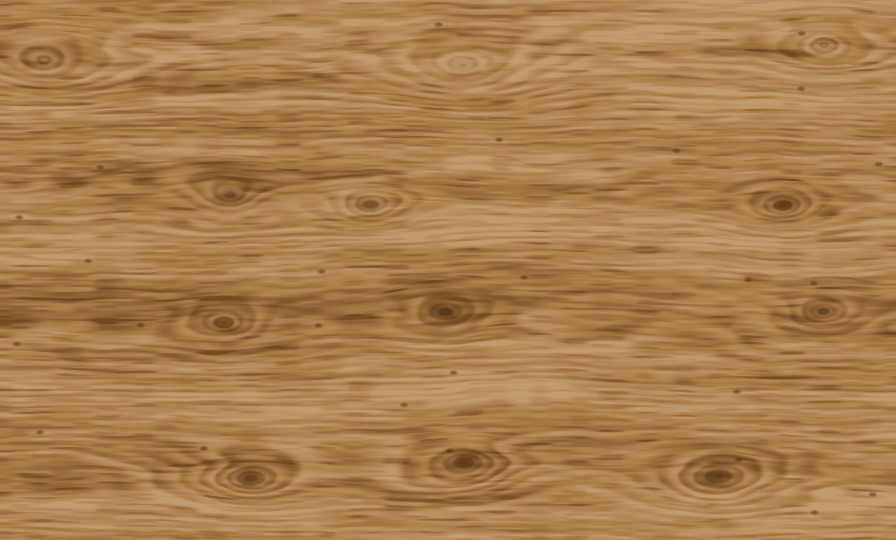
Give the GLSL for this texture, as a WebGL 1 fragment shader.

```glsl
precision highp float;
// Oak board with horizontal grain, cathedral figure and scattered knots.
// A height field is sliced into growth rings; knots raise it locally,
// and stretched noise adds broad tone, fibres and pores.

uniform vec2 u_resolution;

// Colours, from the darkest to the palest wood
const vec3 KNOT_COLOR = vec3(0.30, 0.18, 0.08);
const vec3 DARK_WOOD  = vec3(0.55, 0.38, 0.20);
const vec3 MID_WOOD   = vec3(0.67, 0.49, 0.285);
const vec3 PALE_WOOD  = vec3(0.74, 0.58, 0.40);

// Layout, in units of the canvas height
const float BAND_SPACING = 0.26;   // distance between cathedral bands
const float BAND_START   = 0.13;   // axis of the lowest band
const float BOARD_WIDTH  = 1.66;
const float RING_DENSITY = 50.0;   // mean growth rings per height
const float BAND_OPENING = 0.80;   // how far rings spread inside a band
const float FIGURE_LIFT  = 6.5;    // rings gained by the cathedral figure
const float KNOT_LIFT    = 5.5;    // rings closed around a knot
const float KNOT_MIN     = 0.012;
const float KNOT_MAX     = 0.027;
const float SPECK_GRID   = 9.0;

// Contrast of the layers
const float BASE_TONE   = 0.50;
const float BROAD_TONE  = 0.75;
const float STREAK_TONE = 0.50;
const float RING_TONE   = 0.42;
const float FIBRE_TONE  = 0.50;
const float PORE_TONE   = 0.45;
const float BAND_SHADE  = 0.10;

const float TAU = 6.2831853;

float hash(vec2 p) {
  vec3 q = fract(vec3(p.xyx) * 0.1031);
  q += dot(q, q.yzx + 33.33);
  return fract((q.x + q.y) * q.z);
}

float noise(vec2 p) {
  vec2 i = floor(p), f = fract(p);
  f = f * f * f * (f * (f * 6.0 - 15.0) + 10.0);
  return mix(mix(hash(i), hash(i + vec2(1.0, 0.0)), f.x),
             mix(hash(i + vec2(0.0, 1.0)), hash(i + 1.0), f.x), f.y);
}

// Noise centred on zero, with two finer octaves
float fbm(vec2 p) {
  return 0.58 * noise(p) + 0.28 * noise(p * 2.03 + 17.3)
       + 0.14 * noise(p * 4.1 + 41.7) - 0.5;
}

// Returns ring lift, dark core, brown halo and sideways push of the fibres
vec4 knots(vec2 p) {
  vec4 sum = vec4(0.0);
  for (int row = 0; row < 4; row++) {
    for (int slot = 0; slot < 3; slot++) {
      vec2 id = vec2(float(slot), float(row));
      vec2 jitter = vec2(hash(id + 3.7), hash(id + 11.9)) - 0.5;
      vec2 center = vec2((id.x + 0.5 + 0.75 * jitter.x) / 3.0 * BOARD_WIDTH,
                         BAND_START + BAND_SPACING * id.y + 0.07 * jitter.y);
      float size = mix(KNOT_MIN, KNOT_MAX, hash(id + 23.1));
      vec2 d = p - center;
      float ragged = 0.75 + 0.5 * noise(p * vec2(35.0, 60.0) + id);
      float r = length(d * vec2(0.55, 1.0)) / size;
      float strength = row < 3 ? 0.55 + 0.45 * hash(id + 31.3) : 0.12;
      float core = 1.0 - smoothstep(0.1, 1.15, r * ragged);
      sum.x += KNOT_LIFT * exp(-r * 0.45);
      sum.y += strength * core;
      sum.z += strength * exp(-r * r * ragged / 7.0);
      sum.w += d.y * 0.45 * exp(-r * r / 8.0);
    }
  }
  return sum;
}

// Slow-darkening growth rings with a quick return, each of its own weight
float ringProfile(float height) {
  float f = fract(height);
  float weight = 0.4 + 1.1 * hash(vec2(floor(height), 5.0));
  return weight * smoothstep(0.0, 0.65, f) * (1.0 - smoothstep(0.68, 1.0, f));
}

// Sparse pin marks lying along the grain
float specks(vec2 p) {
  vec2 cell = floor(p * SPECK_GRID);
  vec2 spot = 0.2 + 0.6 * vec2(hash(cell + 51.0), hash(cell + 67.0));
  float r = length((fract(p * SPECK_GRID) - spot) * vec2(0.6, 1.0));
  return step(0.86, hash(cell + 83.0)) * (1.0 - smoothstep(0.015, 0.055, r));
}

void main() {
  vec2 p = gl_FragCoord.xy / u_resolution.y;
  vec4 knot = knots(p);

  // Wandering grain direction
  vec2 q = p;
  q.y += 0.035 * fbm(p * vec2(1.1, 2.0)) + 0.014 * fbm(p * vec2(4.0, 8.0) + 9.0);
  q.y -= knot.w;

  // Ring height: dense between the bands, open and arched inside them
  float phase = TAU * (q.y - BAND_START) / BAND_SPACING;
  float band = pow(0.5 + 0.5 * cos(phase), 2.0);
  float height = RING_DENSITY * (q.y - BAND_OPENING * BAND_SPACING / TAU * sin(phase));
  height += FIGURE_LIFT * band * fbm(p * vec2(1.7, 8.5) + 4.0);
  height += knot.x + 0.4 * noise(q * vec2(9.0, 40.0));

  // Tone layers
  float tone = BASE_TONE + BROAD_TONE * fbm(q * vec2(0.9, 7.0) + 2.0);
  tone += STREAK_TONE * (noise(q * vec2(2.2, 34.0) + 13.0) - 0.5);
  tone += RING_TONE * (ringProfile(height) - 0.38) * (0.7 + 0.5 * band);
  tone += FIBRE_TONE * (noise(q * vec2(9.0, 125.0)) - 0.5);
  tone += FIBRE_TONE * (noise(q * vec2(26.0, 230.0) + 7.0) - 0.5);
  tone -= PORE_TONE * smoothstep(0.66, 0.95, noise(q * vec2(15.0, 170.0) + 29.0));
  tone += 0.09 - BAND_SHADE * band - 0.42 * knot.z;

  vec3 color = mix(DARK_WOOD, MID_WOOD, clamp(tone * 2.0, -0.8, 1.0));
  color = mix(color, PALE_WOOD, clamp(tone * 2.0 - 1.0, 0.0, 1.25));
  color = mix(color, KNOT_COLOR, clamp(0.85 * knot.y + 0.5 * specks(p), 0.0, 0.9));
  gl_FragColor = vec4(color, 1.0);
}
```
